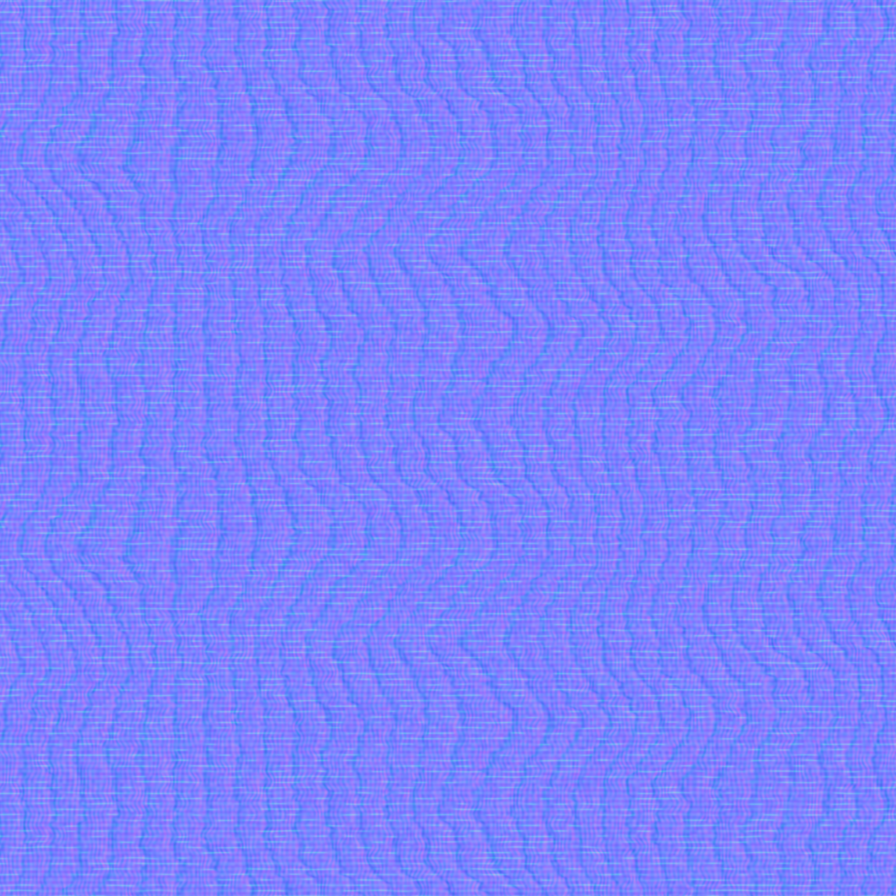
This texture map is drawn by a WebGL 2 fragment shader. Its source:

```glsl
#version 300 es
precision highp float;
// Normal map of a crinkled ribbed cloth. Upright ribs are bent by smooth lobes
// that recur down the canvas; fine crossing threads and grain roughen the
// surface. Slopes are summed directly and packed as a tangent-space normal.

#define RIBS 30.0          // ribs across the canvas
#define PERIOD 0.436       // height of one vertical repeat
#define ROWS 72.0          // cross threads in one repeat
#define WARPS 190.0        // upright threads across the canvas
#define KINK 0.014         // size of the small bends in a rib
#define JAG 0.22           // stitch raggedness, in rib widths
#define GROOVE 0.25        // slope of the groove between ribs
#define LEAN 0.35          // vertical share of the groove slope
#define WEAVE 0.085        // slope of the threads
#define GRAIN 0.24         // slope of the random grain
#define GLINT 0.24         // slope of the open gaps between threads

uniform vec2 u_resolution;
out vec4 fragColor;

const float TAU = 6.28318;

float hash(vec2 p) {
    vec3 q = fract(vec3(p.xyx) * 0.1031);
    q += dot(q, q.yzx + 33.33);
    return fract((q.x + q.y) * q.z);
}

// Value noise that wraps vertically after "wrap" cells.
float noise(vec2 p, float wrap) {
    vec2 i = floor(p), f = fract(p);
    f = f * f * (3.0 - 2.0 * f);
    float y0 = mod(i.y, wrap), y1 = mod(i.y + 1.0, wrap);
    float low = mix(hash(vec2(i.x, y0)), hash(vec2(i.x + 1.0, y0)), f.x);
    float high = mix(hash(vec2(i.x, y1)), hash(vec2(i.x + 1.0, y1)), f.x);
    return mix(low, high, f.y);
}

float bell(float x, float width) {
    x /= width;
    return exp(-x * x);
}

// Soft bump that recurs once per vertical repeat.
float lobe(vec2 p, vec2 centre, vec2 size) {
    float dy = fract(p.y - centre.y + 0.5) - 0.5;
    return bell(p.x - centre.x, size.x) * bell(dy, size.y);
}

// Sideways bend of the ribs; p.y counts repeats from the top.
float sway(vec2 p) {
    float d = 0.056 * lobe(p, vec2(0.51, 0.36), vec2(0.25, 0.17));
    d += 0.046 * lobe(p, vec2(0.65, 0.84), vec2(0.21, 0.13));
    d -= 0.018 * lobe(p, vec2(0.40, 0.63), vec2(0.18, 0.12));
    d -= 0.045 * lobe(p, vec2(0.03, 0.39), vec2(0.12, 0.12));
    d += 0.028 * lobe(p, vec2(0.06, 0.68), vec2(0.14, 0.13));
    d += 0.030 * lobe(p, vec2(0.95, 0.77), vec2(0.13, 0.13));
    d -= 0.020 * lobe(p, vec2(0.88, 0.52), vec2(0.14, 0.12));
    d += 0.026 * lobe(p, vec2(0.99, 0.04), vec2(0.11, 0.11));
    return d + KINK * (noise(vec2(p.x * 8.0 + 5.0, p.y * 14.0), 14.0) - 0.5);
}

float ribCoord(vec2 uv) {
    vec2 p = vec2(uv.x, (1.0 - uv.y) / PERIOD);
    float uneven = 0.4 * noise(vec2(uv.x * 12.0 + 40.0, 0.5), 1.0);
    return (p.x - sway(p)) * RIBS + uneven;
}

vec2 ribSlope(vec2 uv, float row) {
    const float STEP = 0.002;
    float u = ribCoord(uv);
    vec2 across = vec2(ribCoord(uv + vec2(STEP, 0.0)) - u,
                       ribCoord(uv + vec2(0.0, STEP)) - u);
    across /= max(length(across), 0.0001);
    across = vec2(mix(1.0, across.x, LEAN), across.y * LEAN);
    // Shift each stitch a little, then shade both walls of the groove.
    u += JAG * (noise(vec2(uv.x * 30.0 + 80.0, row), ROWS) - 0.5);
    float e = fract(u + 0.5) - 0.5;
    float depth = 0.75 + 0.5 * noise(vec2(uv.x * 28.0, row * 0.25), ROWS * 0.25);
    float wall = 0.5 * bell(e + 0.18, 0.15) - bell(e - 0.03, 0.10);
    return across * GROOVE * depth * wall;
}

vec2 threadSlope(vec2 uv, float row) {
    float wavy = row + 0.2 * noise(vec2(uv.x * 40.0 + 15.0, row * 0.5), ROWS * 0.5);
    float f = fract(wavy);
    float id = floor(wavy);
    float gap = smoothstep(0.45, 0.9, noise(vec2(uv.x * 64.0 + 9.0, id), ROWS));
    // Upright threads wander from row to row.
    float warp = uv.x * WARPS + 1.3 * noise(vec2(uv.x * 60.0, row * 0.5), ROWS * 0.5);
    float over = 0.4 + 1.2 * noise(vec2(warp * 0.5, row), ROWS);
    vec2 slope = WEAVE * vec2(1.2 * over * sin(TAU * warp), sin(TAU * f));
    slope.y += GLINT * gap * bell(f - 0.27, 0.17);
    // Irregular fibres.
    vec2 g = vec2(uv.x * 250.0, row * 1.5);
    slope.x += GRAIN * (noise(g + vec2(31.0, 0.0), ROWS * 1.5) - 0.5);
    slope.y += 0.7 * GRAIN * (noise(g + vec2(407.0, 0.0), ROWS * 1.5) - 0.5);
    return slope;
}

vec3 clothNormal(vec2 uv) {
    float row = (1.0 - uv.y) / PERIOD * ROWS;
    vec2 tilt = ribSlope(uv, row) + threadSlope(uv, row) + vec2(-0.01, 0.01);
    return normalize(vec3(tilt, sqrt(max(1.0 - dot(tilt, tilt), 0.05))));
}

void main() {
    // Four samples per pixel keep the threads smooth.
    vec3 sum = vec3(0.0);
    for (int i = 0; i < 4; i++) {
        vec2 offset = (vec2(i & 1, i >> 1) - 0.5) * 0.5;
        sum += clothNormal((gl_FragCoord.xy + offset) / u_resolution);
    }
    fragColor = vec4(sum * 0.125 + 0.5, 1.0);
}
```
